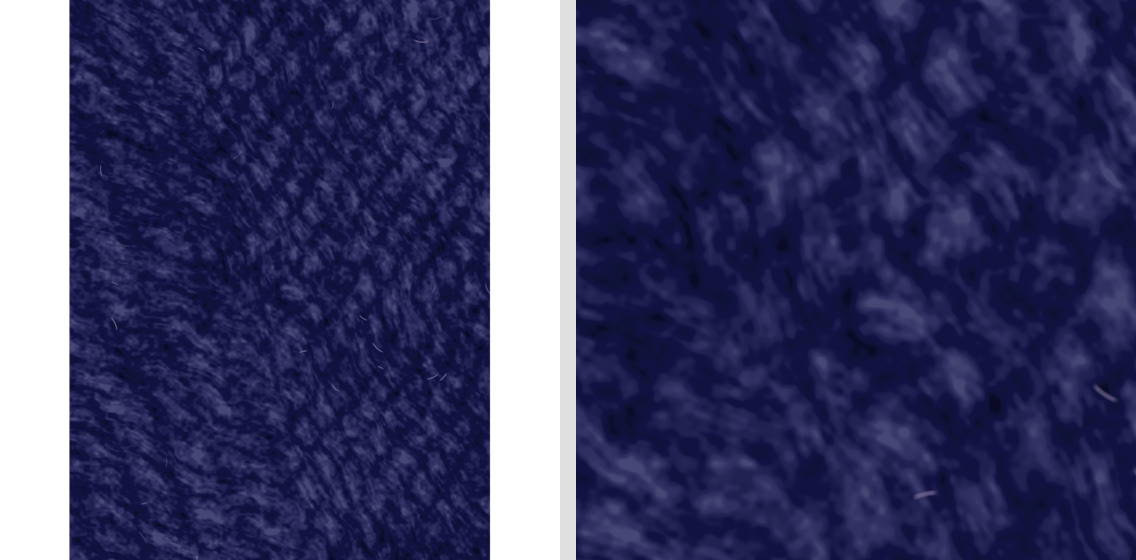
Left: the whole. Right: its middle third, enlarged.
Write a three.js fragment shader that draws this texture.

```glsl
varying vec2 vUv;

#define PHOTO_LEFT 0.124
#define PHOTO_RIGHT 0.875
#define EDGE_SOFTNESS 0.0015
#define CORD_CONTRAST 0.40
#define FIBRE_CONTRAST 0.62
#define GRAIN_CONTRAST 0.52
#define PATCH_CONTRAST 0.36
#define HAIR_COUNT 30

const vec3 SHADOW = vec3(0.04, 0.04, 0.15);
const vec3 DEEP = vec3(0.06, 0.07, 0.22);
const vec3 NAVY = vec3(0.07, 0.07, 0.26);
const vec3 BLUE = vec3(0.13, 0.13, 0.32);
const vec3 SOFT_BLUE = vec3(0.19, 0.19, 0.39);
const vec3 SHEEN = vec3(0.28, 0.28, 0.46);
const vec3 HAIR = vec3(0.52, 0.47, 0.62);

float hash(vec2 p) {
  vec3 q = fract(p.xyx * 0.1031);
  q += dot(q, q.yzx + 33.33);
  return fract((q.x + q.y) * q.z);
}

float noise(vec2 p) {
  vec2 i = floor(p);
  vec2 f = fract(p);
  f = f * f * (3.0 - 2.0 * f);
  float low = mix(hash(i), hash(i + vec2(1.0, 0.0)), f.x);
  float high = mix(hash(i + vec2(0.0, 1.0)), hash(i + vec2(1.0, 1.0)), f.x);
  return mix(low, high, f.y);
}

vec2 noise2(vec2 p) {
  return vec2(noise(p), noise(p + 47.3)) - 0.5;
}

vec2 heading(float degrees) {
  float a = radians(degrees);
  return vec2(cos(a), sin(a));
}

vec2 alongAcross(vec2 p, vec2 dir) {
  return vec2(dot(p, dir), dot(p, vec2(-dir.y, dir.x)));
}

// Rounded strands, each divided into slanted plies of fine fibres
float yarn(vec2 p, float strandAngle, float width, float plyAngle, float spacing) {
  float across = alongAcross(p, heading(strandAngle)).y / width;
  float strand = floor(across);
  float side = 2.0 * fract(across) - 1.0;
  vec2 ply = alongAcross(p, heading(plyAngle));
  float turn = ply.y / spacing + hash(vec2(strand, 7.0));
  float bend = 2.0 * fract(turn) - 1.0;
  float thickness = 0.7 + 0.5 * hash(vec2(strand, floor(turn)));
  float cord = (1.0 - side * side) * (1.0 - bend * bend) * thickness;
  float fibre = 0.6 * noise(ply * vec2(55.0, 150.0) + 80.0)
              + 0.4 * noise(ply * vec2(95.0, 240.0) + 150.0);
  return CORD_CONTRAST * (cord - 0.42) + FIBRE_CONTRAST * (fibre - 0.5);
}

vec3 woolColour(float tone) {
  vec3 c = mix(SHADOW, DEEP, smoothstep(0.02, 0.19, tone));
  c = mix(c, NAVY, smoothstep(0.19, 0.36, tone));
  c = mix(c, BLUE, smoothstep(0.38, 0.55, tone));
  c = mix(c, SOFT_BLUE, smoothstep(0.55, 0.73, tone));
  return mix(c, SHEEN, smoothstep(0.73, 0.93, tone));
}

// Sparse, short, slightly curved loose hairs
float looseHairs(vec2 p) {
  float cover = 0.0;
  for (int i = 0; i < HAIR_COUNT; i++) {
    float id = float(i) + 1.0;
    vec2 centre = vec2(hash(vec2(id, 3.0)), hash(vec2(id, 11.0)));
    vec2 q = alongAcross(p - centre, heading(360.0 * hash(vec2(id, 19.0))));
    float reach = mix(0.006, 0.018, hash(vec2(id, 29.0)));
    q.y += 14.0 * q.x * q.x;
    float line = 1.0 - smoothstep(0.0004, 0.0022, abs(q.y));
    float ends = 1.0 - smoothstep(0.5 * reach, reach, abs(q.x));
    cover = max(cover, line * ends * mix(0.2, 0.7, hash(vec2(id, 37.0))));
  }
  return cover;
}

void main() {
  vec2 p = vUv;
  vec2 warped = p + 0.050 * noise2(p * 5.0) + 0.016 * noise2(p * 24.0);

  // Two skeins meet along a wavering diagonal
  float seam = 0.28 + 0.27 * (1.0 - p.y) + 0.08 * noise2(p * 9.0).x;
  float rightSkein = smoothstep(-0.025, 0.025, p.x - seam);
  float leftTone = yarn(warped, -66.0, 0.088, -24.0, 0.042);
  float rightTone = yarn(warped + 3.0, 58.0, 0.056, -58.0, 0.042);

  // Fuzz and uneven light
  float grain = 0.6 * noise(p * 115.0 + 20.0) + 0.4 * noise(p * 210.0);
  float patches = 0.5 * noise(p * 8.0 + 5.0) + 0.5 * noise(p * 22.0);
  float tone = 0.5 + mix(leftTone, rightTone, rightSkein)
             + GRAIN_CONTRAST * (grain - 0.5)
             + PATCH_CONTRAST * (patches - 0.5);
  tone -= 0.06 * smoothstep(0.5, 0.9, p.x) * (1.0 - p.y);

  vec3 wool = mix(woolColour(tone), HAIR, looseHairs(p));

  // White side margins
  float inside = smoothstep(-EDGE_SOFTNESS, EDGE_SOFTNESS, p.x - PHOTO_LEFT)
               * smoothstep(-EDGE_SOFTNESS, EDGE_SOFTNESS, PHOTO_RIGHT - p.x);
  gl_FragColor = vec4(mix(vec3(1.0), wool, inside), 1.0);
}
```
